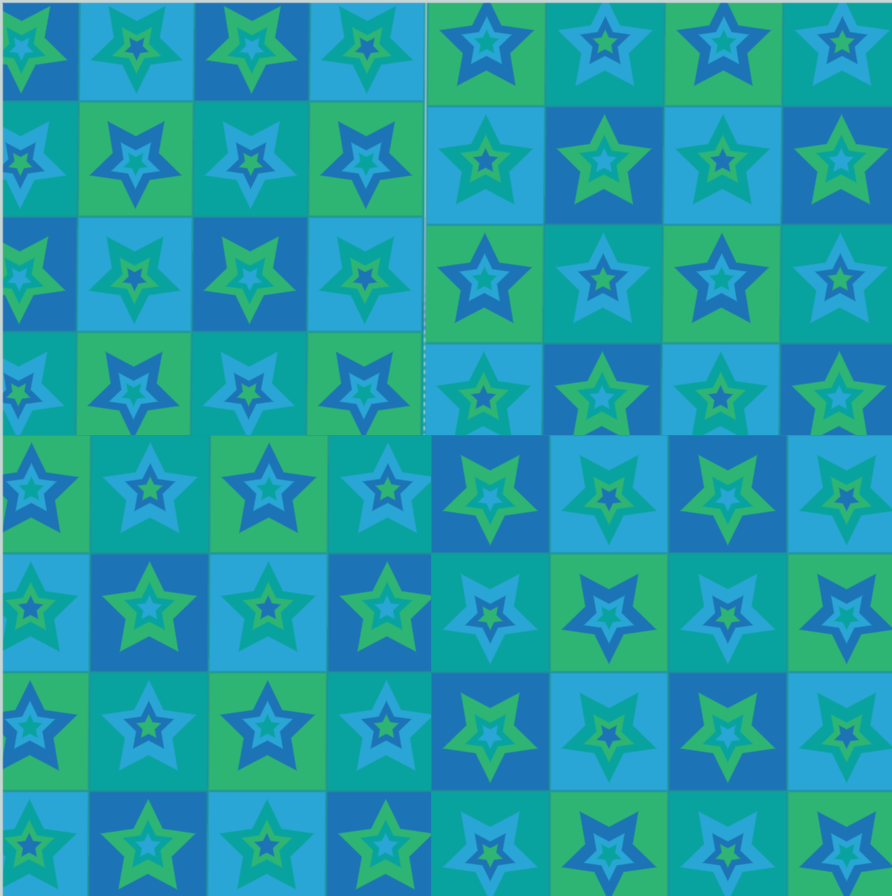
Reproduce this pattern procedurally as a Shadertoy shader.

```glsl
const vec3 BLUE  = vec3(0.11, 0.45, 0.71);
const vec3 SKY   = vec3(0.16, 0.65, 0.84);
const vec3 TEAL  = vec3(0.03, 0.64, 0.62);
const vec3 GREEN = vec3(0.18, 0.71, 0.45);
const vec3 PALE  = vec3(0.79, 0.84, 0.84);
const vec3 SEAM  = vec3(0.12, 0.57, 0.60);

const float SPLIT_Y     = 0.485;    // lower panels start here, measured from the top
const float SPLIT_UPPER = 0.4755;   // left/right split of the upper panels
const float SPLIT_LOWER = 0.4805;   // left/right split of the lower panels
const float STAR_RADIUS = 0.42;     // in tile units
const float MID_SCALE   = 0.53;
const float CORE_SCALE  = 0.26;
const float NOTCH       = 0.5;      // inner to outer radius of a star
const float STAR_SHIFT  = 0.012;    // outer star offset towards its tip
const float CORE_SHIFT  = 0.036;    // nested star offset towards the tip
const float SEAM_WIDTH  = 0.0014;
const float SOFTNESS    = 0.0012;
const float BORDER      = 0.0032;

// Signed distance to a five-pointed star with its tip along +y.
float starDistance(vec2 p, float radius) {
    const float SECTOR = 6.2831853 / 5.0;
    float angle = atan(p.x, p.y);
    angle = abs(mod(angle + 0.5 * SECTOR, SECTOR) - 0.5 * SECTOR);
    vec2 q = length(p) * vec2(sin(angle), cos(angle));
    vec2 tip = vec2(0.0, radius);
    vec2 notch = NOTCH * radius * vec2(sin(0.5 * SECTOR), cos(0.5 * SECTOR));
    vec2 edge = notch - tip, d = q - tip;
    float along = clamp(dot(d, edge) / dot(edge, edge), 0.0, 1.0);
    float side = sign(d.y * edge.x - d.x * edge.y);
    return length(d - along * edge) * side;
}

vec3 palette(int k) {
    return k == 0 ? BLUE : k == 1 ? SKY : k == 2 ? TEAL : GREEN;
}

float cover(float d, float soft) {
    return 1.0 - smoothstep(-soft, soft, d);
}

void mainImage(out vec4 fragColor, in vec2 fragCoord) {
    vec2 p = fragCoord / iResolution.y;
    p.y = 1.0 - p.y;
    float soft = max(SOFTNESS, 0.75 / iResolution.y);

    // Four panels, each with its own grid origin, tile size and lean
    bool lower = p.y > SPLIT_Y;
    bool right = p.x > (lower ? SPLIT_LOWER : SPLIT_UPPER);
    bool upright = lower != right;
    vec2 origin = lower ? vec2(right ? 0.4808 : -0.0310, SPLIT_Y)
                        : (right ? vec2(0.4775, -0.0137) : vec2(-0.0397, -0.0154));
    float tile = lower ? 0.1326 : (right ? 0.1323 : 0.1286);
    float lean = lower ? (right ? 0.0 : 0.006) : 0.009;

    vec2 grid = p - origin;
    grid.x += lean * grid.y;
    grid /= tile;
    vec2 cell = max(floor(grid), 0.0);
    vec2 local = grid - cell - 0.5;

    // Colours alternate in two-by-two blocks, turned around in upright panels
    ivec2 parity = ivec2(cell) & 1;
    int k = parity.x + 2 * parity.y;
    if (upright) k = 3 - k;

    // Three nested stars
    vec2 s = vec2(local.x, upright ? -local.y : local.y);
    vec2 nested = s - vec2(0.0, CORE_SHIFT);
    float outer = starDistance(s - vec2(0.0, STAR_SHIFT), STAR_RADIUS);
    float mid = starDistance(nested, STAR_RADIUS * MID_SCALE);
    float core = starDistance(nested, STAR_RADIUS * CORE_SCALE);
    vec3 color = palette(k);
    color = mix(color, palette(3 - k), cover(outer * tile, soft));
    color = mix(color, palette(k ^ 2), cover(mid * tile, soft));
    color = mix(color, palette(k ^ 1), cover(core * tile, soft));

    // Soft seams between tiles
    vec2 toEdge = abs(0.5 - abs(local)) * tile;
    float seam = 1.0 - smoothstep(0.0, SEAM_WIDTH + soft, min(toEdge.x, toEdge.y));
    color = mix(color, SEAM, 0.8 * seam);

    // Worn pale joint between the upper panels, breaking up downwards
    float joint = cover(abs(p.x - SPLIT_UPPER + 0.004 * p.y) - 0.0012, soft);
    float wear = mix(0.6, 0.4 + 0.3 * sin(p.y * 700.0), smoothstep(0.3, 0.42, p.y));
    color = mix(color, PALE, lower ? 0.0 : joint * wear);

    // Pale rim along the left and top
    color = mix(color, PALE, cover(min(p.x, p.y) - BORDER, soft));
    fragColor = vec4(color, 1.0);
}
```
